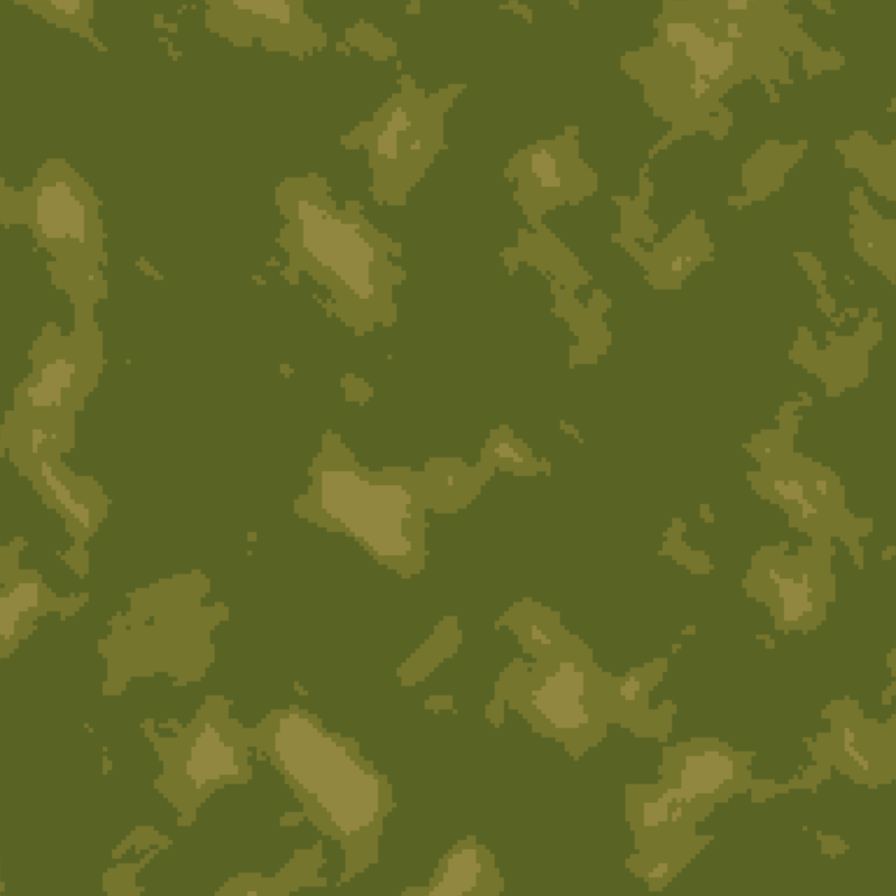
A three.js fragment shader for this texture:

```glsl
// Mossy camouflage ground: ragged khaki islands with pale cores on olive green.
// Octaves of cellular bumps form a height field, which is cut into three flat
// tones on a coarse grid of square cells with softened borders.

varying vec2 vUv;

vec3 hash3(vec2 p) {
  vec3 q = vec3(dot(p, vec2(127.1, 311.7)),
                dot(p, vec2(269.5, 183.3)),
                dot(p, vec2(419.2, 371.9)));
  return fract(sin(q) * 43758.545);
}

// One jittered bump per cell, rising or sinking by a random amount
float cellBumps(vec2 p) {
  vec2 cell = floor(p);
  float height = 0.0;
  for (int y = -1; y <= 1; y++) {
    for (int x = -1; x <= 1; x++) {
      vec2 id = cell + vec2(float(x), float(y));
      vec3 rnd = hash3(id);
      vec2 d = p - id - rnd.xy;
      float falloff = max(0.0, 1.0 - dot(d, d));
      height += (2.0 * rnd.z - 1.0) * falloff * falloff * falloff;
    }
  }
  return height;
}

// Layered bumps, each octave turned so that the grids do not line up
float moss(vec2 uv) {
  vec2 p = uv * 10.0 + 3.7;
  p += 0.18 * sin(p.yx * 2.3 + vec2(0.4, 1.9)) + 0.06 * sin(p.yx * 7.1 + p);
  float height = 0.0;
  float gain = 1.0;
  for (int i = 0; i < 4; i++) {
    height += gain * cellBumps(p);
    p = mat2(0.8, 0.6, -0.6, 0.8) * p * 2.03 + vec2(17.3, 9.1);
    gain *= 0.5;
  }
  return height;
}

// Flat tone of one grid cell
vec3 cellColor(vec2 id, float gridSize) {
  float height = moss((id + 0.5) / gridSize);
  vec3 olive = vec3(0.35, 0.39, 0.14);
  vec3 khaki = vec3(0.46, 0.46, 0.18);
  vec3 straw = vec3(0.57, 0.53, 0.25);
  vec3 color = mix(olive, khaki, step(0.26, height));
  return mix(color, straw, step(0.77, height));
}

void main() {
  float gridSize = 192.0;
  vec2 p = vUv * gridSize - 0.5;
  vec2 id = floor(p);

  // Blend the four nearest cells over a narrow band at their borders
  vec2 blend = smoothstep(0.25, 0.75, fract(p));
  vec3 lower = mix(cellColor(id, gridSize),
                   cellColor(id + vec2(1.0, 0.0), gridSize), blend.x);
  vec3 upper = mix(cellColor(id + vec2(0.0, 1.0), gridSize),
                   cellColor(id + vec2(1.0, 1.0), gridSize), blend.x);

  gl_FragColor = vec4(mix(lower, upper, blend.y), 1.0);
}
```
